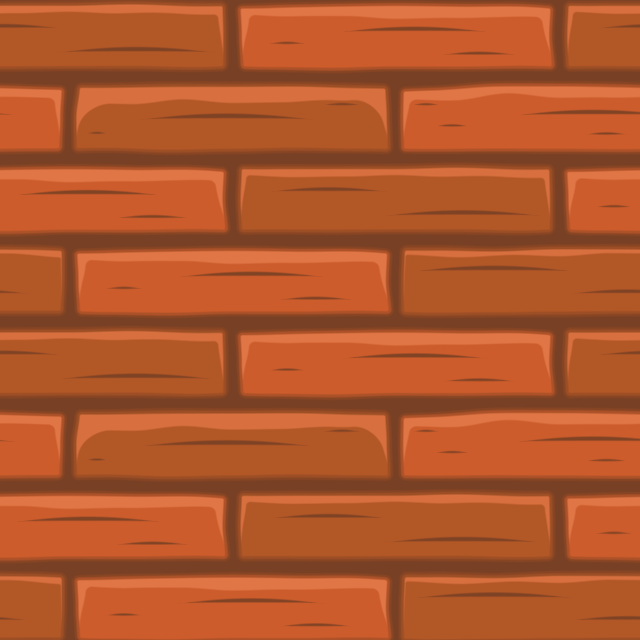
Give the GLSL for this texture, as a WebGL 1 fragment shader.

```glsl
precision highp float;
// Cartoon brick wall in running bond: orange and brown bricks alternate over a
// four-row cycle. Each brick is a wobbly rounded box with a dark rim, a lit
// upper lip and tapered cracks. Lengths are in rows unless noted.

uniform vec2 u_resolution;

const float ROW_HEIGHT = 0.1276;             // in canvas heights
const float BRICK_PITCH = 4.0;
const vec2 GRID_START = vec2(0.847, -0.061); // first odd-row joint, first row top
const vec2 BRICK_HALF = vec2(1.925, 0.412);
const float CORNER = 0.06;
const float WOBBLE = 0.05;
const float TOP_SAG = 0.045;
const float RIM = 0.035;
const float HALO = 0.03;
const float SOFTNESS = 0.014;

const vec3 MORTAR = vec3(0.47, 0.25, 0.14);
const vec3 MORTAR_EDGE = vec3(0.53, 0.27, 0.14);
const vec3 ORANGE = vec3(0.80, 0.36, 0.17);
const vec3 BROWN = vec3(0.70, 0.34, 0.15);
const vec3 LIGHT = vec3(0.88, 0.46, 0.27);

float hash(vec2 p) {
  return fract(sin(dot(p, vec2(127.1, 311.7))) * 43758.5453);
}

float noise(vec2 p) {
  vec2 i = floor(p), f = fract(p);
  f = f * f * (3.0 - 2.0 * f);
  return mix(mix(hash(i), hash(i + vec2(1.0, 0.0)), f.x),
             mix(hash(i + vec2(0.0, 1.0)), hash(i + 1.0), f.x), f.y);
}

// Soft coverage of a distance field, never sharper than a pixel
float fill(float d) {
  float s = max(SOFTNESS, 0.75 / (ROW_HEIGHT * u_resolution.y));
  return 1.0 - smoothstep(-s, s, d);
}

float roundBox(vec2 p, vec2 halfSize, float radius) {
  vec2 e = abs(p) - halfSize + radius;
  return length(max(e, 0.0)) + min(max(e.x, e.y), 0.0) - radius;
}

// Arched sliver, thickest in the middle
float crack(vec2 q, float x, float y, float reach) {
  float t = (q.x - x) / reach;
  float taper = 1.0 - t * t;
  float arch = 0.04 * reach * (taper - 0.5);
  return abs(q.y - y - arch) - (0.015 + 0.018 * reach) * taper + 0.006;
}

// Brick kinds: 0, 1 orange; 2, 3, 4 brown
float cracks(vec2 q, float kind) {
  if (kind < 0.5)
    return min(crack(q, 0.23, 0.07, 0.84),
           min(crack(q, -1.33, -0.09, 0.20), crack(q, 1.02, -0.22, 0.41)));
  if (kind < 1.5)
    return min(min(crack(q, 0.42, 0.05, 0.89), crack(q, 0.58, -0.20, 0.23)),
               min(crack(q, -1.63, 0.16, 0.14), crack(q, -1.31, -0.10, 0.18)));
  if (kind < 2.5)
    return min(crack(q, -0.82, 0.11, 0.66), crack(q, 0.82, -0.18, 0.89));
  if (kind < 3.5)
    return min(crack(q, -0.07, 0.0, 1.0),
           min(crack(q, -1.66, -0.19, 0.11), crack(q, 1.34, 0.16, 0.20)));
  return min(crack(q, -0.80, 0.14, 0.91), crack(q, 0.83, -0.14, 0.63));
}

// Lit lip of each kind: top band, side wedge, inner corner radius
vec3 lipShape(float kind) {
  if (kind < 0.5) return vec3(0.11, 0.10, 0.08);
  if (kind < 1.5) return vec3(0.10, 0.08, 0.08);
  if (kind < 2.5) return vec3(0.08, 0.06, 0.05);
  if (kind < 3.5) return vec3(0.14, 0.11, 0.30);
  return vec3(0.06, 0.01, 0.03);
}

void main() {
  // Running bond grid, rows counted from the top
  vec2 uv = gl_FragCoord.xy / u_resolution;
  vec2 g = vec2(uv.x, 1.0 - uv.y) / ROW_HEIGHT - GRID_START;
  float row = floor(g.y);
  g.x -= 0.5 * BRICK_PITCH * (1.0 - mod(row, 2.0));
  float column = floor(g.x / BRICK_PITCH);
  vec2 q = vec2(g.x - (column + 0.5) * BRICK_PITCH, row + 0.5 - g.y);

  // Colour and kind follow the four-row cycle
  float cycle = mod(row, 4.0);
  bool isOrange = mod(column + floor((row + 1.0) / 2.0), 2.0) < 0.5;
  float arched = 1.0 - step(0.5, abs(cycle - 1.0));
  float kind = isOrange ? arched : 2.0 + arched + 2.0 * step(2.5, cycle);
  vec3 body = isOrange ? ORANGE : BROWN;

  // Hand-drawn outline
  vec2 seed = vec2(17.0, 31.0) * (kind + 1.0);
  vec2 drift = vec2(noise(q * vec2(1.0, 2.5) + seed), noise(q * 1.3 + seed + 9.0));
  vec2 b = q + WOBBLE * (drift - 0.5);
  float across = b.x / BRICK_HALF.x;
  b.y += (isOrange ? TOP_SAG : 0.3 * TOP_SAG) * across * across * smoothstep(0.0, 0.4, b.y);
  float brick = roundBox(b, BRICK_HALF, CORNER);

  // Inner face left unlit below the lip; its side wedges fade downwards
  vec3 lip = lipShape(kind);
  float band = lip.x * (0.7 + 0.8 * noise(vec2(q.x * 1.6, 0.0) + seed)) + RIM;
  float wedge = lip.y * smoothstep(-0.3, 0.3, b.y) + RIM;
  vec2 faceHalf = vec2(BRICK_HALF.x - wedge, BRICK_HALF.y);
  float face = roundBox(b + vec2(0.0, band), faceHalf, lip.z);
  float lit = (1.0 - fill(face)) * smoothstep(-0.32, -0.1, b.y);

  // Layers from mortar up to cracks
  vec3 color = mix(MORTAR, MORTAR_EDGE, fill(brick - HALO));
  color = mix(color, mix(MORTAR, body, 0.62), fill(brick));
  vec3 surface = mix(body, LIGHT, lit * (isOrange ? 1.0 : 0.8));
  surface = mix(surface, MORTAR, 0.9 * fill(cracks(q, kind)));
  color = mix(color, surface, fill(brick + RIM));
  gl_FragColor = vec4(color, 1.0);
}
```
